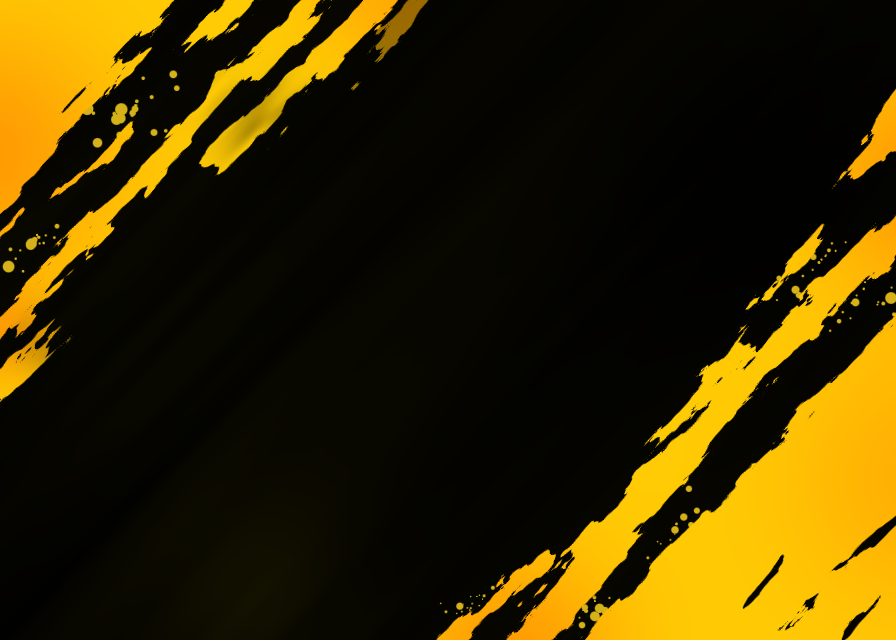
A WebGL 2 fragment shader for this background:

```glsl
#version 300 es
precision highp float;

uniform vec2 u_resolution;
out vec4 fragColor;

const vec2 SWEEP = vec2(0.69, 0.724);
const vec3 YELLOW = vec3(1.0, 0.80, 0.015);
const vec3 ORANGE = vec3(1.0, 0.61, 0.01);
const vec3 DROPLET = vec3(0.84, 0.70, 0.10);
const vec3 OLIVE = vec3(0.024, 0.021, 0.001);

float hash(vec2 p) {
  return fract(sin(dot(p, vec2(127.1, 311.7))) * 43758.5453);
}

float noise(vec2 p) {
  vec2 i = floor(p);
  vec2 f = fract(p);
  f = f * f * (3.0 - 2.0 * f);
  return mix(mix(hash(i), hash(i + vec2(1, 0)), f.x),
             mix(hash(i + vec2(0, 1)), hash(i + vec2(1, 1)), f.x), f.y);
}

float fbm(vec2 p) {
  float sum = 0.0;
  float gain = 0.5;
  for (int i = 0; i < 4; i++) {
    sum += gain * noise(p);
    p = p * 2.03 + 17.3;
    gain *= 0.5;
  }
  return sum / 0.9375;
}

// Tapered segment, negative inside
float stroke(vec2 p, vec2 a, vec2 b, float ra, float rb) {
  vec2 ab = b - a;
  float h = clamp(dot(p - a, ab) / dot(ab, ab), 0.0, 1.0);
  return length(p - a - ab * h) - mix(ra, rb, h);
}

// Negative on the left of the line from a to b
float halfPlane(vec2 p, vec2 a, vec2 b) {
  vec2 dir = normalize(b - a);
  return dot(p - a, vec2(dir.y, -dir.x));
}

// Cluster of round drops of mixed sizes
float droplets(vec2 p, vec2 center, float spread, float size) {
  float d = 1.0;
  for (int i = 0; i < 22; i++) {
    vec2 seed = center * 7.0 + float(i) * vec2(1.37, 2.11);
    float angle = 6.2832 * hash(seed);
    float reach = spread * hash(seed + 3.1);
    float radius = size * mix(0.15, 1.0, pow(hash(seed + 5.7), 4.0));
    vec2 offset = reach * vec2(cos(angle), sin(angle));
    offset += SWEEP * reach * 0.5 * sign(offset.x);
    d = min(d, length(p - center - offset) - radius);
  }
  return d;
}

float coverage(float d) {
  float w = max(fwidth(d), 0.0005);
  return 1.0 - smoothstep(-0.7 * w, 0.7 * w, d);
}

float glow(vec2 p, vec2 center, float radius) {
  vec2 v = (p - center) / radius;
  return exp(-dot(v, v));
}

float upperLeftPaint(vec2 p, float grain) {
  float d = halfPlane(p, vec2(0.0, 0.655), vec2(0.272, 1.0)) + grain * 0.09;
  float s = stroke(p, vec2(0.52, 1.03), vec2(0.255, 0.763), 0.021, 0.014);
  s = min(s, stroke(p, vec2(0.255, 0.763), vec2(-0.03, 0.45), 0.014, 0.014));
  s = min(s, stroke(p, vec2(0.146, 0.61), vec2(0.02, 0.49), 0.006, 0.009));
  s = min(s, stroke(p, vec2(0.20, 0.79), vec2(0.09, 0.69), 0.004, 0.006));
  s = min(s, stroke(p, vec2(0.40, 1.02), vec2(0.28, 0.925), 0.026, 0.006));
  s = min(s, stroke(p, vec2(0.62, 1.03), vec2(0.35, 0.755), 0.025, 0.019));
  s = min(s, stroke(p, vec2(0.07, 0.46), vec2(-0.02, 0.37), 0.018, 0.012));
  return min(d, s + grain * 0.055);
}

float lowerRightPaint(vec2 p, float grain) {
  float d = halfPlane(p, vec2(1.4, 0.507), vec2(0.91, 0.0)) + grain * 0.055;
  float s = stroke(p, vec2(1.43, 0.67), vec2(1.12, 0.36), 0.021, 0.027);
  s = min(s, stroke(p, vec2(1.12, 0.36), vec2(0.81, -0.02), 0.026, 0.039));
  s = min(s, stroke(p, vec2(1.44, 0.84), vec2(1.335, 0.72), 0.040, 0.012));
  s = min(s, stroke(p, vec2(1.277, 0.635), vec2(1.19, 0.52), 0.004, 0.007));
  s = min(s, stroke(p, vec2(1.16, 0.47), vec2(1.02, 0.30), 0.006, 0.007));
  s = min(s, stroke(p, vec2(0.85, 0.12), vec2(0.69, -0.01), 0.004, 0.014));
  d = min(d, s + grain * 0.05);
  // Dry scratches through the corner
  float gap = stroke(p, vec2(1.223, 0.124), vec2(1.13, 0.01), 0.003, 0.002);
  gap = min(gap, stroke(p, vec2(1.41, 0.20), vec2(1.305, 0.106), 0.004, 0.003));
  gap = min(gap, stroke(p, vec2(1.26, 0.06), vec2(1.23, 0.02), 0.006, 0.005));
  gap = min(gap, stroke(p, vec2(1.39, 0.08), vec2(1.33, 0.02), 0.004, 0.003));
  return max(d, -(gap + grain * 0.03));
}

void main() {
  vec2 p = gl_FragCoord.xy / u_resolution.y;
  vec2 q = vec2(dot(p, SWEEP), dot(p, vec2(-SWEEP.y, SWEEP.x)));

  // Dark motion-blurred backdrop
  float streak = noise(q * vec2(0.9, 11.0)) * 0.65 + noise(q * vec2(1.6, 37.0)) * 0.35;
  vec3 color = OLIVE * (0.2 + 1.3 * streak);
  color += vec3(0.05, 0.046, 0.0) * streak * (glow(p, vec2(0.42, 0.06), 0.16) + 0.6 * glow(p, vec2(0.2, 0.4), 0.3));
  color *= 1.0 - 0.75 * glow(p, vec2(1.18, 0.72), 0.28);

  // Brush grain and ragged bristle ends
  float grain = fbm(q * vec2(16.0, 62.0)) - 0.5;
  vec2 ragged = p + SWEEP * (noise(q * vec2(5.0, 130.0)) - 0.5) * 0.05;
  float paint = min(upperLeftPaint(ragged, grain), lowerRightPaint(ragged, grain));
  float faded = stroke(ragged, vec2(0.68, 1.02), vec2(0.53, 0.87), 0.014, 0.001) + grain * 0.08;

  // Orange warmth toward the borders
  float warmth = glow(p, vec2(-0.02, 0.76), 0.20) + glow(p, vec2(0.80, -0.03), 0.17)
    + glow(p, vec2(1.45, 0.72), 0.18) + 0.6 * glow(p, vec2(1.45, 0.25), 0.22)
    + 0.7 * glow(p, vec2(0.62, 1.02), 0.13) + 0.8 * glow(p, vec2(0.0, 0.48), 0.08);
  vec3 pigment = mix(YELLOW, ORANGE, clamp(warmth, 0.0, 1.0));
  float dull = glow(p, vec2(0.40, 0.82), 0.07) + glow(p, vec2(0.08, 0.47), 0.05);
  pigment *= 1.0 - 0.4 * dull * noise(q * vec2(12.0, 60.0));

  // Splatter between the strokes
  float drops = droplets(p, vec2(0.21, 0.83), 0.065, 0.018);
  drops = min(drops, droplets(p, vec2(0.05, 0.62), 0.035, 0.011));
  drops = min(drops, droplets(p, vec2(1.34, 0.54), 0.065, 0.010));
  drops = min(drops, droplets(p, vec2(1.28, 0.59), 0.060, 0.010));
  drops = min(drops, droplets(p, vec2(1.04, 0.15), 0.085, 0.007));
  drops = min(drops, droplets(p, vec2(0.94, 0.05), 0.030, 0.009));
  drops = min(drops, droplets(p, vec2(0.73, 0.05), 0.040, 0.007));

  color = mix(color, pigment, 0.6 * coverage(faded));
  color = mix(color, DROPLET, coverage(drops));
  color = mix(color, pigment, coverage(paint));
  fragColor = vec4(color, 1.0);
}
```
